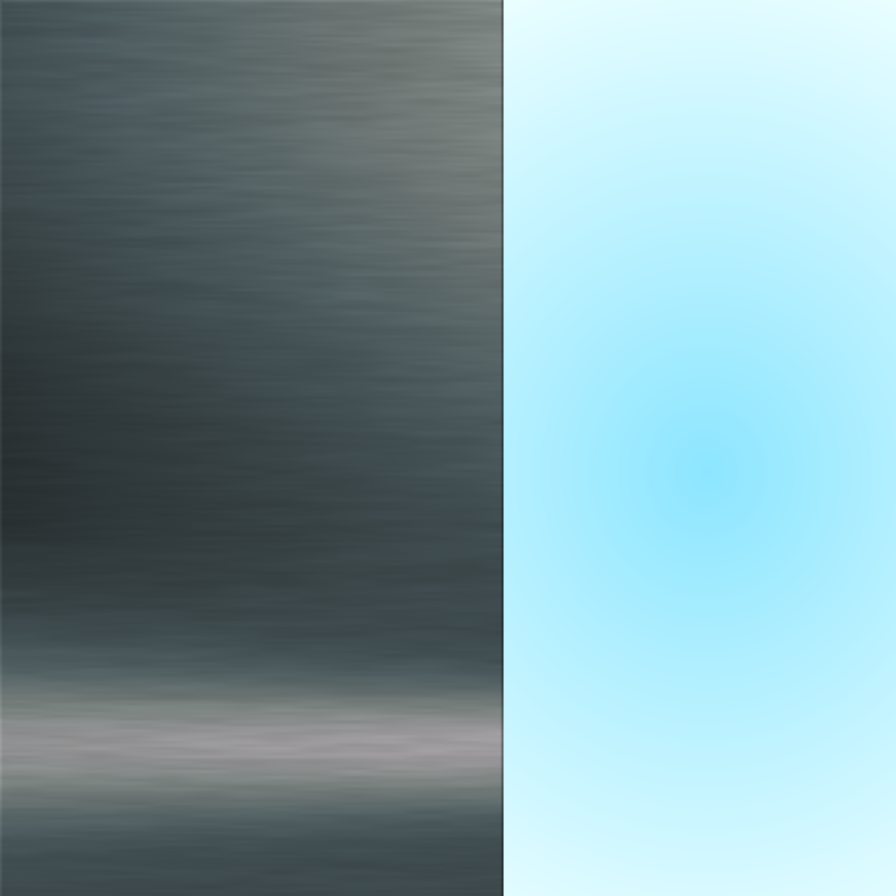
Give the GLSL for this background, as a WebGL 2 fragment shader.

```glsl
#version 300 es
precision highp float;
// A brushed steel panel on the left beside a pale cyan glow on the right.
// Steel: a smooth shade field plus a soft reflected band and stretched noise.
// Glow: an elliptical radial gradient, joined to the steel by a thin dark rim.

uniform vec2 u_resolution;
out vec4 fragColor;

const float PANEL_EDGE = 0.562;
const vec2 GLOW_CENTER = vec2(0.788, 0.473);
const vec3 GLOW_CORE = vec3(0.55, 0.90, 1.0);
const vec3 GLOW_RIM = vec3(0.93, 1.0, 1.0);
const vec3 COOL_TINT = vec3(0.86, 1.03, 1.07);
const vec3 GREY_TINT = vec3(0.95, 1.02, 1.0);
const vec3 WARM_TINT = vec3(1.01, 0.995, 1.01);

float hash(vec2 p) {
    vec3 q = fract(vec3(p.xyx) * 0.1031);
    q += dot(q, q.yzx + 33.33);
    return fract((q.x + q.y) * q.z);
}

float valueNoise(vec2 p) {
    vec2 cell = floor(p);
    vec2 f = fract(p);
    f = f * f * (3.0 - 2.0 * f);
    float low = mix(hash(cell), hash(cell + vec2(1.0, 0.0)), f.x);
    float high = mix(hash(cell + vec2(0.0, 1.0)), hash(cell + 1.0), f.x);
    return mix(low, high, f.y);
}

// Long horizontal scratches in several sizes, centred on zero
float brushing(vec2 p) {
    vec2 scale = vec2(5.0, 85.0);
    float total = 0.0;
    float weight = 0.35;
    for (int i = 0; i < 3; i++) {
        total += weight * (valueNoise(p * scale + float(i) * 19.7) - 0.5);
        scale *= vec2(2.2, 1.9);
        weight *= 1.15;
    }
    return total;
}

// Steel brightness; across runs from 0 at the left to 1 at the panel edge
float steelShade(float across, float y) {
    float left = 0.18 + 0.12 * smoothstep(0.47, 0.95, y)
               + 0.09 * (1.0 - smoothstep(0.27, 0.44, y));
    float right = 0.28 + 0.23 * smoothstep(0.30, 0.95, y);
    float offset = (y - 0.167) / mix(0.068, 0.052, across);
    float band = mix(0.29, 0.33, across) * exp(-0.69 * offset * offset);
    return mix(left, right, across) + band;
}

// Dark steel is bluish, bright steel is nearly neutral
vec3 steelColor(float shade) {
    vec3 tint = mix(COOL_TINT, GREY_TINT, smoothstep(0.32, 0.48, shade));
    return shade * mix(tint, WARM_TINT, smoothstep(0.48, 0.60, shade));
}

vec3 glowColor(vec2 p, vec2 center) {
    float reach = length((p - center) * vec2(1.08, 1.0)) / 0.60;
    return mix(GLOW_CORE, GLOW_RIM, min(reach, 1.0));
}

void main() {
    vec2 uv = gl_FragCoord.xy / u_resolution;
    float pixel = 1.0 / u_resolution.x;

    // Steel panel with fine grain
    float across = clamp(uv.x / PANEL_EDGE, 0.0, 1.0);
    float shade = steelShade(across, uv.y);
    vec3 steel = steelColor(shade) * (1.0 + 0.14 * brushing(uv));

    // Faint light on the outer borders and a dark line at the inner rim
    float border = min(uv.x, 1.0 - uv.y);
    steel += 0.06 * (1.0 - smoothstep(0.0, 0.004, border));
    steel *= 1.0 - 0.35 * smoothstep(PANEL_EDGE - 0.004, PANEL_EDGE - 0.001, uv.x);

    // Join both halves with a smoothed edge
    float side = smoothstep(PANEL_EDGE - pixel, PANEL_EDGE + pixel, uv.x);
    fragColor = vec4(mix(steel, glowColor(uv, GLOW_CENTER), side), 1.0);
}
```
